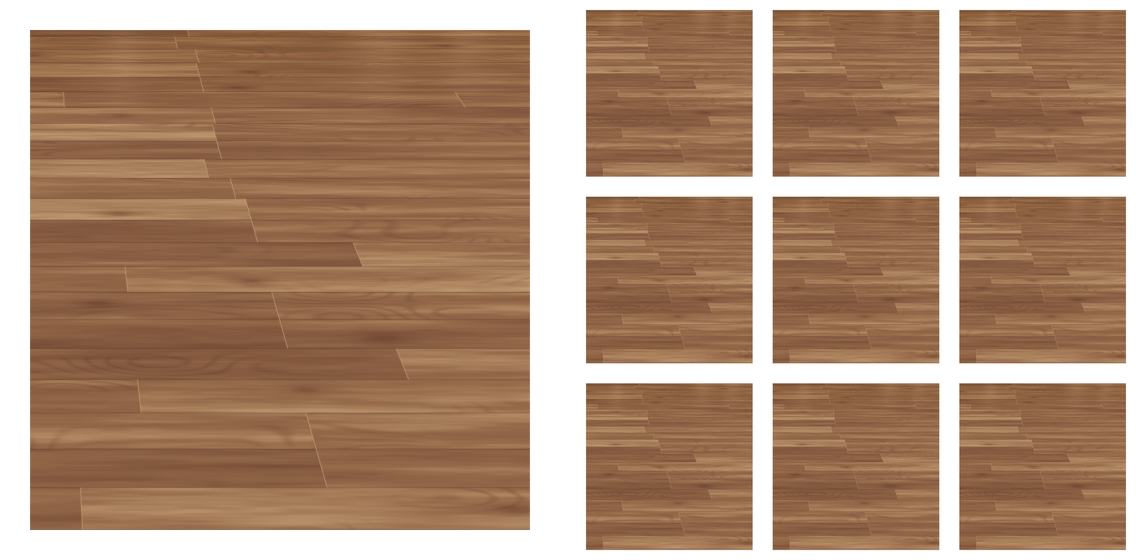
Left: one tile. Right: repeated 3 by 3.
Reproduce this texture procedurally as a WebGL 1 fragment shader.

```glsl
precision highp float;
uniform vec2 u_resolution;

const vec3 DARK_WOOD = vec3(0.49, 0.325, 0.23);
const vec3 MID_WOOD = vec3(0.59, 0.42, 0.295);
const vec3 PALE_WOOD = vec3(0.75, 0.60, 0.44);
const vec3 JOINT_COLOR = vec3(0.76, 0.61, 0.46);
const vec3 BORDER_COLOR = vec3(1.0);

const vec2 VANISHING_POINT = vec2(0.065, 1.9635);
const float ROW_SCALE = 46.81;
const float ROW_OFFSET = 24.52;
const float PLANK_LENGTH = 0.62;
const float PANEL_HALF = 0.4463;

float hash(vec2 p) {
  vec3 q = fract(p.xyx * 0.1031);
  q += dot(q, q.yzx + 33.33);
  return fract((q.x + q.y) * q.z);
}

float noise(vec2 p) {
  vec2 i = floor(p);
  vec2 f = fract(p);
  f = f * f * (3.0 - 2.0 * f);
  float low = mix(hash(i), hash(i + vec2(1.0, 0.0)), f.x);
  float high = mix(hash(i + vec2(0.0, 1.0)), hash(i + vec2(1.0)), f.x);
  return mix(low, high, f.y);
}

// Selects one value of a four-row cycle
float pick(vec4 cycle, float row) {
  float k = floor(mod(row + 0.5, 4.0));
  return dot(cycle, vec4(equal(vec4(k), vec4(0.0, 1.0, 2.0, 3.0))));
}

float jointPosition(float row) {
  if (mod(row + 0.5, 16.0) < 1.0) return 0.043;
  vec4 near = vec4(0.405, 0.283, 0.283, 0.11);
  vec4 far = vec4(0.24, 0.265, 0.265, 0.27);
  return pick(mix(near, far, step(10.5, row)), row);
}

float plankTone(float row, float plank) {
  float far = step(8.5, row);
  vec4 left = mix(vec4(0.27, 0.22, 0.48, 0.40), vec4(0.65, 0.25, 0.72, 0.50), far);
  vec4 right = mix(vec4(0.60, 0.34, 0.60, 0.64), vec4(0.48, 0.42, 0.45, 0.50), far);
  float jitter = 0.2 * (hash(vec2(row, plank + 7.0)) - 0.5);
  return pick(mix(left, right, step(-0.5, plank)), row) + jitter;
}

// Broad streaks, fine fibres and curved growth rings
float woodGrain(vec2 p, float seed) {
  vec2 q = p + vec2(seed * 37.0, seed * 91.0);
  float streak = noise(q * vec2(4.0, 3.5)) - 0.5;
  float strand = noise(q * vec2(9.0, 9.0)) - 0.5;
  float fibre = noise(q * vec2(30.0, 22.0)) - 0.5;
  float bend = noise(q * vec2(7.0, 1.3));
  float ring = pow(0.5 + 0.5 * sin(6.2832 * (bend * 7.0 + p.y * 2.0)), 4.0);
  float ringMask = smoothstep(0.5, 0.8, noise(q * vec2(5.0, 1.6) + 19.0));
  return 0.48 * streak + 0.27 * strand + 0.16 * fibre - 0.2 * ring * ringMask;
}

// Dark eye in some planks, strongest at its centre
float knot(vec2 p, vec2 cell) {
  vec2 center = vec2(0.05 + 0.5 * hash(cell + 3.1), 0.25 + 0.5 * hash(cell + 8.7));
  vec2 e = (p - center) / vec2(0.028, 0.19);
  float r = dot(e, e) * (0.7 + 0.6 * noise(p * vec2(60.0, 8.0) + cell));
  return step(0.55, hash(cell + 5.3)) * (0.32 * exp(-r) + 0.2 * exp(-7.0 * r));
}

vec3 woodColor(float tone) {
  float t = clamp(tone, -0.15, 1.0);
  return t < 0.5 ? mix(DARK_WOOD, MID_WOOD, t * 2.0) : mix(MID_WOOD, PALE_WOOD, t * 2.0 - 1.0);
}

float line(float distance, float halfWidth) {
  return 1.0 - smoothstep(0.3 * halfWidth, 1.7 * halfWidth, distance);
}

float sheen(vec2 uv, float x, float width) {
  float e = (uv.x - x) / width;
  return exp(-e * e) * smoothstep(0.72, 0.95, uv.y);
}

vec3 floorColor(vec2 uv) {
  // Perspective coordinates along and across the boards
  float depth = VANISHING_POINT.y - uv.y;
  float along = (uv.x - VANISHING_POINT.x) / depth;
  float across = ROW_SCALE / depth - ROW_OFFSET;
  float row = floor(across);
  float v = fract(across);
  float s = (along - jointPosition(row)) / PLANK_LENGTH;
  vec2 cell = vec2(floor(s) + 4.0, row + 2.0);

  float tone = plankTone(row, floor(s));
  tone += woodGrain(vec2(along, v), hash(cell + 1.7));
  tone -= knot(vec2(fract(s) * PLANK_LENGTH, v), cell);
  vec3 color = woodColor(tone);

  // Row seams and slanted end joints
  float seam = min(v, 1.0 - v) * depth * depth / ROW_SCALE;
  float joint = min(fract(s), 1.0 - fract(s)) * PLANK_LENGTH * depth;
  color *= 1.0 - 0.13 * line(seam, 0.0011);
  color = mix(color, JOINT_COLOR, 0.6 * line(joint, 0.0010));

  // Warm shade in the distance and soft reflections
  color *= mix(vec3(1.0), vec3(0.94, 0.91, 0.84), smoothstep(0.75, 0.96, uv.y));
  float glow = sheen(uv, 0.22, 0.035) + sheen(uv, 0.68, 0.05) + sheen(uv, 0.83, 0.04);
  return color + 0.04 * glow;
}

void main() {
  vec3 sum = vec3(0.0);
  for (int i = 0; i < 4; i++) {
    vec2 offset = vec2(mod(float(i), 2.0), floor(float(i) * 0.5)) * 0.5 - 0.25;
    vec2 uv = (gl_FragCoord.xy + offset) / u_resolution;
    vec2 edge = abs(uv - 0.5);
    float border = smoothstep(-0.0008, 0.0008, max(edge.x, edge.y) - PANEL_HALF);
    sum += mix(floorColor(uv), BORDER_COLOR, border);
  }
  gl_FragColor = vec4(sum * 0.25, 1.0);
}
```
